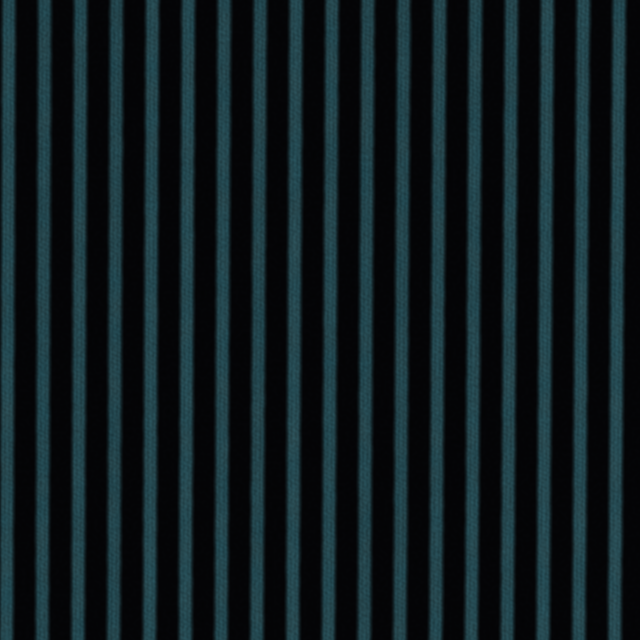
Give the GLSL for this pattern, as a three.js fragment shader.

```glsl
// Eighteen soft teal stripes on near-black cloth, leaning slightly to the right.
// Each stripe is a smooth profile around a repeated centre line, with fine ribs,
// a faint weave and gradient-noise grain that vary its tone along the length.

#define PITCH_BOTTOM 0.0559
#define PITCH_TOP 0.0561
#define START_BOTTOM 0.0100
#define START_TOP 0.0139
#define CORE_HALF 0.09
#define FADE_HALF 0.27
#define RIB_DEPTH 0.05
#define WEAVE_ROWS 150.0
#define GRAIN 0.16
#define GROUND vec3(0.016, 0.017, 0.024)
#define TEAL vec3(0.142, 0.278, 0.308)

varying vec2 vUv;

const float TAU = 6.2831853;

float hash(vec2 p) {
  vec3 q = fract(vec3(p.xyx) * 0.1031);
  q += dot(q, q.yzx + 33.33);
  return fract((q.x + q.y) * q.z);
}

// Dot product of a lattice point's random unit gradient with the offset to it
float cornerSlope(vec2 cell, vec2 offset) {
  float angle = TAU * hash(cell);
  return dot(vec2(cos(angle), sin(angle)), offset);
}

// Gradient noise, roughly -0.7 to 0.7
float gradientNoise(vec2 p) {
  vec2 cell = floor(p);
  vec2 f = fract(p);
  vec2 blend = f * f * f * (f * (f * 6.0 - 15.0) + 10.0);
  vec2 e = vec2(1.0, 0.0);
  float low = mix(cornerSlope(cell, f), cornerSlope(cell + e.xy, f - e.xy), blend.x);
  float high = mix(cornerSlope(cell + e.yx, f - e.yx),
                   cornerSlope(cell + e.xx, f - e.xx), blend.x);
  return mix(low, high, blend.y);
}

void main() {
  // Stripe coordinate: whole numbers lie on the centre lines
  float pitch = mix(PITCH_BOTTOM, PITCH_TOP, vUv.y);
  float start = mix(START_BOTTOM, START_TOP, vUv.y);
  float across = (vUv.x - start) / pitch;
  float index = floor(across + 0.5);
  float offset = across - index;

  // Soft profile with slightly uneven edges
  float wobble = 0.015 * gradientNoise(vec2(across * 2.0, vUv.y * 45.0) + 7.0);
  float stripe = 1.0 - smoothstep(CORE_HALF, FADE_HALF, abs(offset) + wobble);

  // Lengthwise ribs and crosswise weave
  float ribs = RIB_DEPTH * cos(TAU * offset / 0.13);
  float weave = 0.025 * sin(TAU * (vUv.y * WEAVE_ROWS + 0.5 * offset / 0.13));

  // Grain, slow mottling and tone differences between stripes
  float grain = gradientNoise(vUv * vec2(210.0, 170.0));
  float mottle = gradientNoise(vec2(index * 3.7 + 0.5, vUv.y * 14.0));
  float tone = 1.0 + 0.06 * (hash(vec2(index + 40.0, 3.0)) - 0.5);
  tone += ribs + weave + GRAIN * grain + 0.06 * mottle;
  tone += 0.03 * (0.5 - vUv.y);

  // Patches drift between greyer and bluer teal
  float drift = gradientNoise(vUv * vec2(38.0, 24.0) + 19.0);
  vec3 thread = TEAL * tone + vec3(0.022, 0.0, -0.008) * drift;

  vec3 ground = GROUND * (1.0 + 0.35 * gradientNoise(vUv * 150.0 + 51.0));
  gl_FragColor = vec4(mix(ground, thread, stripe), 1.0);
}
```
